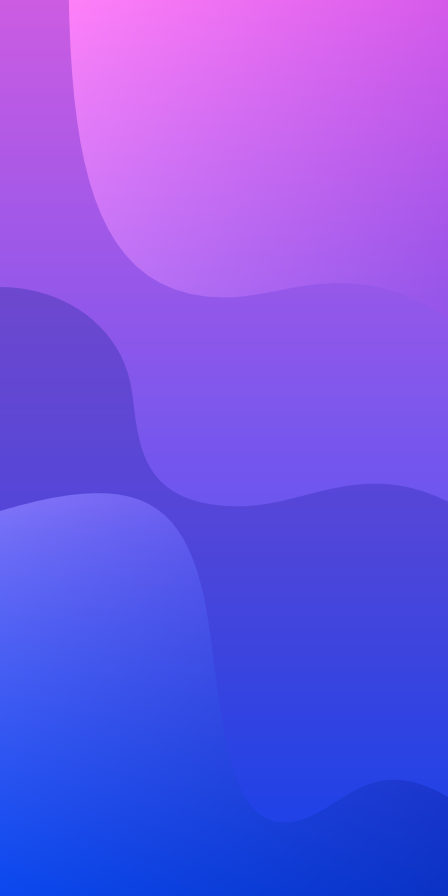
Reproduce this background procedurally as a Shadertoy shader.

```glsl
// Flowing layered waves in a gradient from pink through violet to deep blue.

#define GRID vec2(384.0, 768.0) // design units across the canvas, y pointing down
#define CURVE_STEPS 20          // straight pieces per Bezier curve
#define EDGE_SOFTNESS 0.7       // half width of an edge, in output pixels
#define BLUE_FALLOFF 0.8        // how fast the lowest wave darkens

vec3 rgb(float r, float g, float b) { return vec3(r, g, b) / 255.0; }

vec2 bezier(vec2 a, vec2 b, vec2 c, vec2 d, float t) {
    float s = 1.0 - t;
    return s * s * s * a + 3.0 * s * s * t * b + 3.0 * s * t * t * c + t * t * t * d;
}

float segmentDistance(vec2 p, vec2 a, vec2 b) {
    vec2 ab = b - a;
    return length(p - a - ab * clamp(dot(p - a, ab) / dot(ab, ab), 0.0, 1.0));
}

// Extends a left-to-right curve; edge holds (nearest distance, +1 below or -1 above).
void addCurve(vec2 p, vec2 a, vec2 b, vec2 c, vec2 d, inout vec2 edge) {
    vec2 start = a;
    for (int i = 1; i <= CURVE_STEPS; i++) {
        vec2 end = bezier(a, b, c, d, float(i) / float(CURVE_STEPS));
        edge.x = min(edge.x, segmentDistance(p, start, end));
        if (p.x >= start.x && p.x < end.x) {
            float height = mix(start.y, end.y, (p.x - start.x) / (end.x - start.x));
            edge.y = p.y > height ? 1.0 : -1.0;
        }
        start = end;
    }
}

// Coverage of the area below the curve.
float coverBelow(vec2 edge) {
    float soft = EDGE_SOFTNESS * GRID.x / iResolution.x;
    return smoothstep(-soft, soft, edge.x * edge.y);
}

float pinkWave(vec2 p) {
    vec2 edge = vec2(1e4, 1.0);
    addCurve(p, vec2(59, 0), vec2(62, 150), vec2(85, 255), vec2(193, 255), edge);
    addCurve(p, vec2(193, 255), vec2(245, 255), vec2(300, 218), vec2(384, 272), edge);
    return 1.0 - coverBelow(edge);
}

float indigoWave(vec2 p) {
    vec2 edge = vec2(1e4, 1.0);
    addCurve(p, vec2(0, 246), vec2(55, 246), vec2(105, 280), vec2(113, 335), edge);
    addCurve(p, vec2(113, 335), vec2(119, 378), vec2(118, 434), vec2(205, 434), edge);
    addCurve(p, vec2(205, 434), vec2(262, 434), vec2(310, 393), vec2(384, 430), edge);
    return coverBelow(edge);
}

float blueWave(vec2 p) {
    vec2 edge = vec2(1e4, 1.0);
    addCurve(p, vec2(0, 438), vec2(110, 405), vec2(152, 425), vec2(172, 500), edge);
    addCurve(p, vec2(172, 500), vec2(190, 567), vec2(184, 705), vec2(243, 705), edge);
    addCurve(p, vec2(243, 705), vec2(290, 705), vec2(310, 640), vec2(384, 683), edge);
    return coverBelow(edge);
}

// Position of y between two heights, clamped to 0..1.
float ramp(float y, float top, float bottom) {
    return clamp((y - top) / (bottom - top), 0.0, 1.0);
}

void mainImage(out vec4 fragColor, in vec2 fragCoord) {
    vec2 uv = fragCoord / iResolution.xy;
    vec2 p = vec2(uv.x, 1.0 - uv.y) * GRID;

    // Violet backdrop
    vec3 color = mix(rgb(204.0, 92.0, 226.0), rgb(160.0, 88.0, 232.0), ramp(p.y, 0.0, 200.0));
    color = mix(color, rgb(108.0, 86.0, 238.0), ramp(p.y, 200.0, 430.0));

    // Pink wave, fading into the backdrop at its lower right
    float across = ramp(p.x, 59.0, 384.0);
    vec3 pinkTop = mix(rgb(255.0, 128.0, 248.0), rgb(214.0, 90.0, 234.0), across);
    vec3 pinkBottom = mix(rgb(188.0, 118.0, 248.0), rgb(150.0, 85.0, 233.0), across);
    color = mix(color, mix(pinkTop, pinkBottom, ramp(p.y, 0.0, 255.0)), pinkWave(p));

    // Indigo wave
    vec3 indigo = mix(rgb(110.0, 72.0, 206.0), rgb(84.0, 70.0, 216.0), ramp(p.y, 246.0, 440.0));
    indigo = mix(indigo, rgb(32.0, 66.0, 230.0), ramp(p.y, 440.0, 700.0));
    color = mix(color, indigo, indigoWave(p));

    // Blue wave, bright on the left and dark on the right
    float depth = pow(ramp(p.y, 430.0, 768.0), BLUE_FALLOFF);
    vec3 blueLeft = mix(rgb(130.0, 116.0, 248.0), rgb(10.0, 72.0, 238.0), depth);
    vec3 blueRight = mix(rgb(84.0, 66.0, 228.0), rgb(10.0, 50.0, 196.0), depth);
    color = mix(color, mix(blueLeft, blueRight, uv.x), blueWave(p));

    fragColor = vec4(color, 1.0);
}
```
